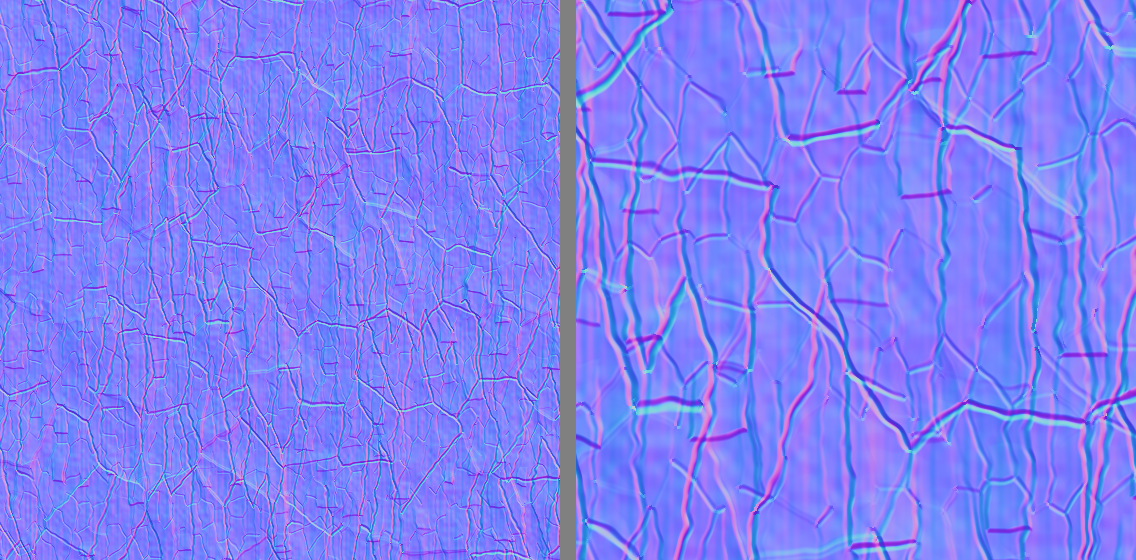
Left, the full canvas; right, a detail of the centre.
A three.js fragment shader for this texture map:

```glsl
varying vec2 vUv;

#define RELIEF 1.25
#define SAMPLE_SPAN 0.0019
#define PLATE_SCALE vec2(11.0, 7.0)
#define SLIVER_SCALE vec2(27.0, 6.5)
#define HAIRLINE_SCALE vec2(42.0, 19.0)
#define CHIP_SCALE vec2(23.0, 15.0)
#define CRACK_WIDTH 0.0034
#define CRACK_DEPTH 0.0031
#define STEP_HEIGHT 0.0034
#define GRAIN_HEIGHT 0.00075
#define ROUGH_HEIGHT 0.0007
#define SWELL_HEIGHT 0.0055

vec2 hash2(vec2 p) {
  vec3 q = fract(p.xyx * vec3(0.1031, 0.1030, 0.0973));
  q += dot(q, q.yzx + 33.33);
  return fract((q.xx + q.yz) * q.zy);
}

// Two independent channels of smooth value noise
vec2 noise2(vec2 p) {
  vec2 i = floor(p), f = fract(p);
  f = f * f * (3.0 - 2.0 * f);
  vec2 low = mix(hash2(i), hash2(i + vec2(1.0, 0.0)), f.x);
  vec2 high = mix(hash2(i + vec2(0.0, 1.0)), hash2(i + 1.0), f.x);
  return mix(low, high, f.y);
}

// Paint plates split by grooves; edge distance is in canvas units
float crackedPlates(vec2 p, vec2 scale, float width, float seed) {
  vec2 q = p * scale, cell = floor(q);
  vec2 nearest = vec2(0.0), ownId = cell, otherId = cell;
  float best = 1e3, edge = 1e3;
  for (int j = -1; j <= 1; j++) {
    for (int i = -1; i <= 1; i++) {
      vec2 id = cell + vec2(float(i), float(j));
      vec2 d = id + 0.08 + 0.84 * hash2(id + seed) - q;
      float dist = dot(d, d);
      if (dist < best) { best = dist; nearest = d; ownId = id; }
    }
  }
  for (int j = -1; j <= 1; j++) {
    for (int i = -1; i <= 1; i++) {
      vec2 id = cell + vec2(float(i), float(j));
      vec2 d = id + 0.08 + 0.84 * hash2(id + seed) - q;
      vec2 gap = d - nearest;
      if (dot(gap, gap) > 1e-5) {
        float e = 0.5 * (dot(d, d) - best) / length(gap * scale);
        if (e < edge) { edge = e; otherId = id; }
      }
    }
  }
  float own = hash2(ownId + seed + 7.0).x;
  float other = hash2(otherId + seed + 7.0).x;
  float strength = smoothstep(0.1, 0.7, hash2(ownId + otherId + seed + 31.0).y);
  float t = smoothstep(0.0, width, edge);
  float plate = mix(0.5 * (own + other), own, t) * STEP_HEIGHT;
  float groove = (1.0 - t) * CRACK_DEPTH * strength;
  float curl = 0.4 * CRACK_DEPTH * exp(-edge / 0.009);
  return plate - groove + curl;
}

// Rectangular flakes, lifted along the lower edge
float flakes(vec2 p) {
  vec2 q = p * CHIP_SCALE;
  q.y += hash2(vec2(floor(q.x), 5.0)).x;
  vec2 id = floor(q), rnd = hash2(id + 83.0);
  vec2 local = (fract(q) - 0.5) / CHIP_SCALE;
  vec2 halfSize = (0.18 + 0.29 * hash2(id + 19.0)) / CHIP_SCALE;
  vec2 inset = halfSize - abs(local);
  float body = smoothstep(0.0, 0.0028, min(inset.x, inset.y));
  float lift = clamp(0.5 - 0.5 * local.y / halfSize.y, 0.0, 1.0);
  return step(0.66, rnd.x) * body * lift * (0.4 + 0.6 * rnd.y) * 0.0028;
}

float surfaceHeight(vec2 p) {
  // Wobble the crack paths at three sizes
  vec2 w = p + 0.020 * (noise2(p * 9.0) - 0.5);
  w += 0.007 * (noise2(p * 34.0 + 11.0) - 0.5);
  w += 0.0035 * (noise2(p * vec2(90.0, 105.0)) - 0.5);

  float patches = smoothstep(0.25, 0.6, noise2(p * vec2(9.0, 5.0) + 40.0).x);
  float h = crackedPlates(w, PLATE_SCALE, CRACK_WIDTH, 3.0);
  h += patches * crackedPlates(w, SLIVER_SCALE, CRACK_WIDTH * 0.9, 57.0);
  h += 0.28 * crackedPlates(w, HAIRLINE_SCALE, CRACK_WIDTH * 0.7, 131.0);
  h += flakes(w);

  // Vertical wood grain, roughness and broad swells
  h += GRAIN_HEIGHT * noise2(p * vec2(250.0, 13.0)).x;
  h += GRAIN_HEIGHT * noise2(p * vec2(105.0, 9.0) + 23.0).y;
  h += ROUGH_HEIGHT * noise2(p * vec2(150.0, 120.0)).y;
  h += 0.0022 * noise2(p * vec2(38.0, 30.0) + 71.0).x;
  h += SWELL_HEIGHT * noise2(p * vec2(13.0, 10.0) + 9.0).y;
  return h;
}

void main() {
  vec2 p = vUv - 0.5 * SAMPLE_SPAN;
  float h = surfaceHeight(p);
  float right = surfaceHeight(p + vec2(SAMPLE_SPAN, 0.0));
  float up = surfaceHeight(p + vec2(0.0, SAMPLE_SPAN));
  vec2 slope = RELIEF * vec2(right - h, up - h) / SAMPLE_SPAN;
  // Soft limit keeps steep crack walls within the colour range
  slope /= sqrt(1.0 + 0.6 * dot(slope, slope));
  vec3 normal = normalize(vec3(-slope, 1.0));
  gl_FragColor = vec4(normal * 0.5 + 0.5, 1.0);
}
```
